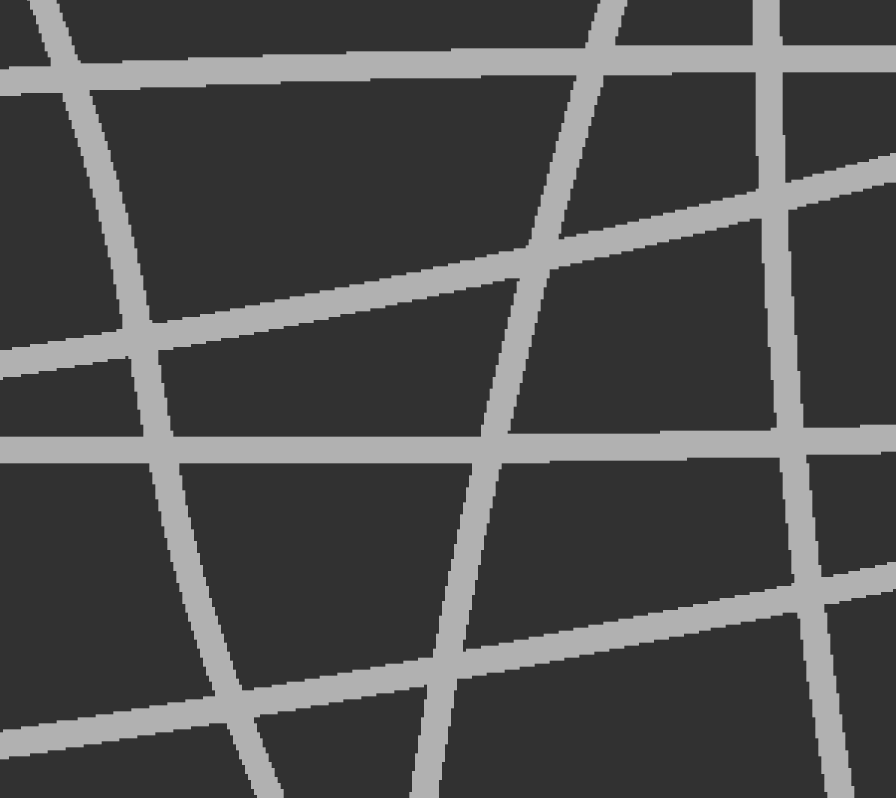
Write a WebGL 1 fragment shader that draws this pattern.

```glsl
precision highp float;
// Light, gently bowed bands crossing on a dark ground as an uneven lattice.
// Four rows and three columns are curves from short formulas, sampled on a
// coarse cell grid for stepped edges; cell borders are smoothed by supersampling.
uniform vec2 u_resolution;

const float CELLS = 300.0;        // cells across the canvas width
const float HALF_WIDTH = 0.0154;  // half the band thickness
const int SAMPLES = 3;            // samples per pixel along each axis

// Distance to the nearest row; rows alternate between rising and nearly flat.
float rowDistance(vec2 p) {
  float nearest = 1.0;
  for (int i = 0; i < 4; i++) {
    float pair = floor(float(i) / 2.0);
    float level = mod(float(i), 2.0);
    float start = mix(0.059 + 0.4245 * pair, 0.389 + 0.41 * pair, level);
    float rise = mix(0.189 + 0.032 * pair, 0.012 + 0.013 * pair, level);
    float bow = mix(-0.008 - 0.0065 * pair, -0.0063 + 0.0143 * pair, level);
    float y = start + rise * p.x + bow * 4.0 * p.x * (1.0 - p.x);
    nearest = min(nearest, abs(p.y - y) / sqrt(1.0 + rise * rise));
  }
  return nearest;
}

// Distance to the nearest column; columns lean left and right in turn.
float columnDistance(vec2 p, float height) {
  float nearest = 1.0;
  float t = p.y / height;
  for (int i = 0; i < 3; i++) {
    float n = float(i);
    float middle = 0.169 + n * (0.429 - 0.037 * n);
    float lean = (0.255 - 0.043 * n * n) * (2.0 * mod(n, 2.0) - 1.0);
    float bow = 0.006 + 0.012 * min(n, 1.0);
    float sway = -0.0147 * exp2(-4.0 * n) * sin(6.2832 * t);
    float x = middle + lean * (t - 0.5) + bow * pow(abs(2.0 * t - 1.0), 2.0) + sway;
    float slope = lean / height;
    nearest = min(nearest, abs(p.x - x) / sqrt(1.0 + slope * slope));
  }
  return nearest;
}

// 1 inside a band, 0 outside, constant over each grid cell.
float bandMask(vec2 p, float height) {
  vec2 cell = (floor(p * CELLS) + 0.5) / CELLS;
  float d = min(rowDistance(cell), columnDistance(cell, height));
  return step(d, HALF_WIDTH);
}

void main() {
  float height = u_resolution.y / u_resolution.x;
  float coverage = 0.0;
  for (int j = 0; j < SAMPLES; j++) {
    for (int i = 0; i < SAMPLES; i++) {
      vec2 offset = (vec2(float(i), float(j)) + 0.5) / float(SAMPLES) - 0.5;
      coverage += bandMask((gl_FragCoord.xy + offset) / u_resolution.x, height);
    }
  }
  coverage /= float(SAMPLES * SAMPLES);

  vec3 ground = vec3(0.192);
  vec3 band = vec3(0.695);
  gl_FragColor = vec4(mix(ground, band, coverage), 1.0);
}
```
